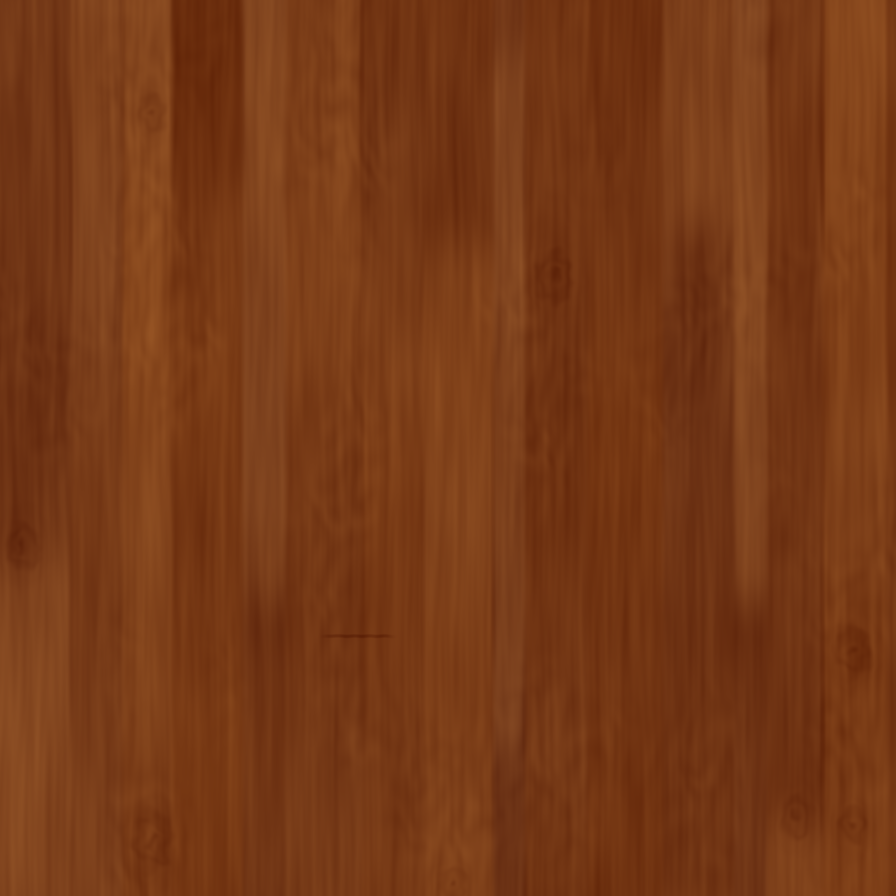
This texture is drawn by a Shadertoy shader. Its source:

```glsl
// Reddish brown bamboo boards: soft vertical strips with fine fibres, seams and small knots.

const vec3 DARK_WOOD = vec3(0.400, 0.166, 0.052);
const vec3 LIGHT_WOOD = vec3(0.550, 0.303, 0.134);
const vec3 GREY_SHIFT = vec3(0.002, 0.014, 0.024);
const float STRIP_COUNT = 15.0;
const int KNOT_COUNT = 8;

float hash(vec2 p) {
    vec3 q = fract(p.xyx * vec3(0.1031, 0.1030, 0.0973));
    q += dot(q, q.yzx + 33.33);
    return fract((q.x + q.y) * q.z);
}

// Slope contribution of one lattice corner.
float corner(vec2 cell, vec2 offset) {
    float angle = 6.28318 * hash(cell + 57.0);
    return dot(vec2(cos(angle), sin(angle)), offset);
}

// Gradient noise, roughly -0.7 to 0.7.
float noise(vec2 p) {
    vec2 i = floor(p), f = fract(p);
    vec2 u = f * f * f * (f * (f * 6.0 - 15.0) + 10.0);
    vec2 e = vec2(1.0, 0.0);
    float low = mix(corner(i, f), corner(i + e.xy, f - e.xy), u.x);
    float high = mix(corner(i + e.yx, f - e.yx), corner(i + e.xx, f - e.xx), u.x);
    return mix(low, high, u.y);
}

// Left edge of a strip, in strip units.
float stripEdge(float id) {
    return id + 0.6 * (hash(vec2(id, 3.0)) - 0.5);
}

// Tone (x) and greyness (y) of one strip, with soft joints along its length.
vec2 stripTone(float id, float y) {
    float along = y * 1.3 + 5.0 * hash(vec2(id, 11.0));
    float board = floor(along);
    float joint = smoothstep(0.88, 1.0, fract(along));
    float tone = mix(hash(vec2(id, board)), hash(vec2(id, board + 1.0)), joint);
    float drift = noise(vec2(id * 7.3, y * 2.6));
    float grey = hash(vec2(id, 29.0)) - 0.5 + 0.6 * noise(vec2(id * 3.7, y * 3.0 + 20.0));
    return vec2(0.56 * (tone - 0.5) + 0.36 * drift, grey);
}

// Blends neighbouring strips over a soft edge.
vec2 strips(vec2 p) {
    float s = p.x * STRIP_COUNT;
    float first = floor(s) - 1.0;
    vec2 tone = vec2(0.0);
    for (int k = 0; k < 3; k++) {
        float id = first + float(k);
        float blend = smoothstep(-0.07, 0.07, s - stripEdge(id));
        tone = mix(tone, stripTone(id, p.y), blend);
    }
    return tone;
}

// Thin dark lines that fade in and out along some strip edges.
float seams(vec2 p) {
    float s = p.x * STRIP_COUNT;
    float id = floor(s + 0.5);
    float distanceToEdge = abs(s - stripEdge(id));
    float presence = smoothstep(0.35, 0.9, hash(vec2(id, 41.0)));
    float fade = smoothstep(-0.3, 0.3, noise(vec2(id * 5.1, p.y * 3.5)));
    return presence * fade * (1.0 - smoothstep(0.01, 0.07, distanceToEdge));
}

// Long narrow streaks at three scales.
float fibres(vec2 p) {
    return 0.20 * noise(p * vec2(38.0, 2.2))
         + 0.26 * noise(p * vec2(85.0, 4.0) + 13.0)
         + 0.22 * noise(p * vec2(170.0, 8.0) + 31.0);
}

// Short wavy flecks gathered in patches.
float flecks(vec2 p) {
    float patches = smoothstep(-0.15, 0.4, noise(p * vec2(9.0, 4.0) + 71.0));
    float wave = 0.6 * noise(p * vec2(20.0, 12.0) + 5.0);
    float grain = noise(p * vec2(75.0, 30.0) + wave * 2.0);
    return 0.30 * patches * grain + 0.12 * noise(p * vec2(22.0, 11.0) + 43.0);
}

// Knot darkness (x) and sideways bend of the fibres around it (y).
vec2 knots(vec2 p) {
    vec2 total = vec2(0.0);
    for (int k = 0; k < KNOT_COUNT; k++) {
        float id = float(k);
        float strip = floor(hash(vec2(id, 61.0)) * STRIP_COUNT);
        vec2 center = vec2((stripEdge(strip) + 0.5) / STRIP_COUNT, hash(vec2(id, 83.0)));
        float size = mix(0.7, 1.2, hash(vec2(id, 97.0)));
        vec2 d = (p - center) / (size * vec2(0.014, 0.020));
        d += 0.6 * vec2(noise(p * 65.0), noise(p * 65.0 + 19.0));
        float r = length(d);
        float halo = exp(-0.45 * r * r);
        float rings = 0.5 + 0.5 * cos(5.5 * r);
        total += halo * vec2(0.16 + 0.26 * rings, -0.004 * d.x);
    }
    return total;
}

// One short, slightly ragged crosswise joint.
float crack(vec2 p, vec2 center, float halfLength) {
    vec2 d = p - center;
    float ragged = d.y + 0.002 * noise(vec2(p.x * 60.0, 2.0));
    float line = 1.0 - smoothstep(0.0005, 0.003, abs(ragged));
    return line * (1.0 - smoothstep(0.6, 1.0, abs(d.x) / halfLength));
}

void mainImage(out vec4 fragColor, in vec2 fragCoord) {
    vec2 p = fragCoord / iResolution.xy;
    vec2 knot = knots(p);
    vec2 strip = strips(p);
    vec2 grain = p + vec2(knot.y + 0.003 * noise(p * vec2(6.0, 5.0)), 0.0);

    float tone = 0.48 + strip.x + fibres(grain) + flecks(grain);
    tone -= knot.x + 0.30 * seams(p) + 0.40 * crack(p, vec2(0.40, 0.29), 0.045);
    vec3 wood = mix(DARK_WOOD, LIGHT_WOOD, clamp(tone, -0.6, 1.2));
    fragColor = vec4(wood + GREY_SHIFT * strip.y, 1.0);
}
```
